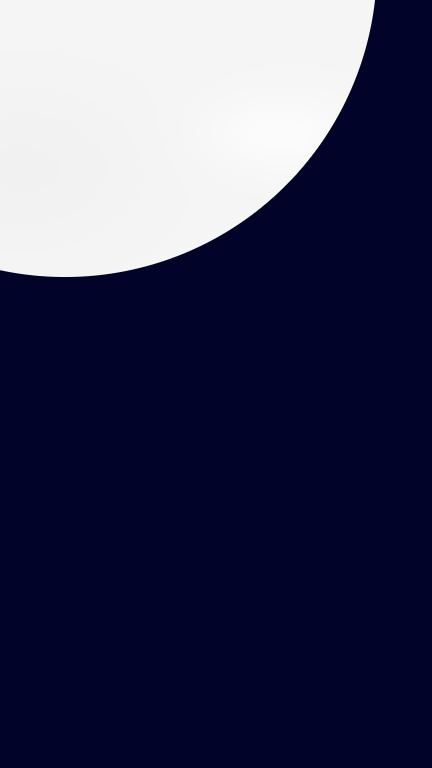
A WebGL 1 fragment shader for this background:

```glsl
precision highp float;
// Large pale disc entering from the upper left over a flat navy field.

uniform vec2 u_resolution;

// Lengths are in units of the canvas height, origin at the lower left.
const vec3 NAVY = vec3(0.005, 0.016, 0.157);
const vec3 PALE = vec3(0.962);
const vec2 DISC_CENTER = vec2(0.0846, 1.0456);
const float DISC_RADIUS = 0.4063;

const vec2 GLOW_CENTER = vec2(0.365, 0.825);
const vec2 GLOW_SIZE = vec2(0.10, 0.05);
const float GLOW_GAIN = 0.024;

const vec2 SHADE_CENTER = vec2(0.03, 0.78);
const vec2 SHADE_SIZE = vec2(0.18, 0.12);
const float SHADE_DEPTH = 0.016;

// Soft elliptical falloff, 1 at the center.
float softSpot(vec2 p, vec2 center, vec2 size) {
  vec2 q = (p - center) / size;
  return exp(-dot(q, q));
}

void main() {
  vec2 p = gl_FragCoord.xy / u_resolution.y;
  float pixel = 1.0 / u_resolution.y;

  // Disc surface: faint highlight near the rim, faint shade at the left
  vec3 surface = PALE
    + GLOW_GAIN * softSpot(p, GLOW_CENTER, GLOW_SIZE)
    - SHADE_DEPTH * softSpot(p, SHADE_CENTER, SHADE_SIZE);

  // Smooth disc edge
  float edge = length(p - DISC_CENTER) - DISC_RADIUS;
  float cover = clamp(0.5 - edge / pixel, 0.0, 1.0);

  gl_FragColor = vec4(mix(NAVY, surface, cover), 1.0);
}
```
